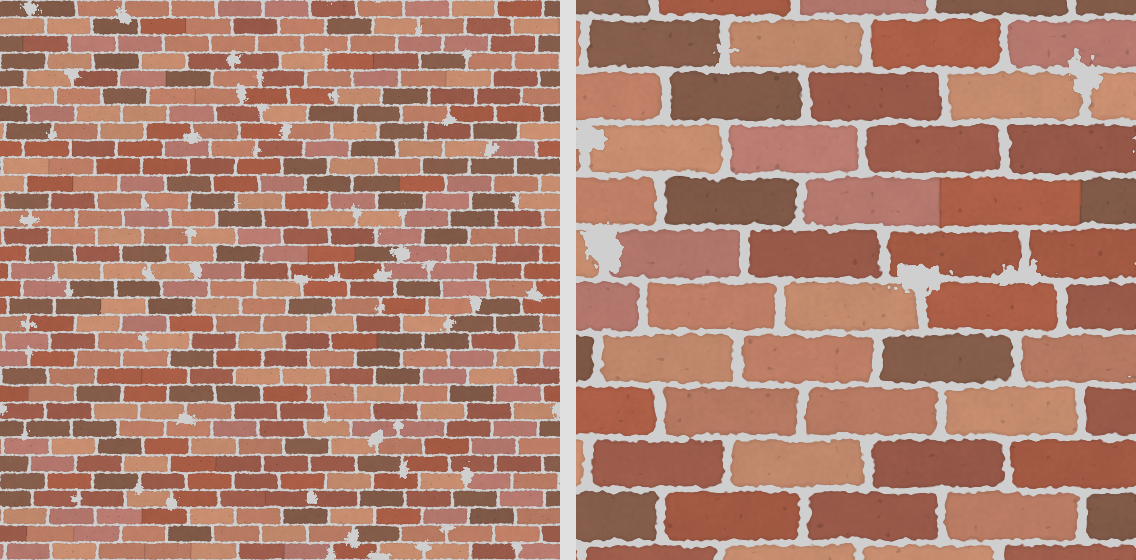
Left, the full canvas; right, a detail of the centre.
Give the GLSL for this texture, as a WebGL 1 fragment shader.

```glsl
precision highp float;
// Worn brick wall: 12 x 32 bricks in an uneven running bond that tiles.
// Each brick is a rounded box with a noisy edge and a hashed clay colour;
// ragged patches of mortar spill over some joints, and a few joints close up.

uniform vec2 u_resolution;

const vec2 COUNT = vec2(12.0, 32.0);           // bricks across and down
const float WIDTH = 32.0 / 12.0;               // brick pitch in row heights
const vec2 HALF_GAP = vec2(0.09, 0.058);       // half the mortar thickness

const vec3 MORTAR = vec3(0.81, 0.812, 0.814);
const vec3 BROWN = vec3(0.51, 0.355, 0.285);
const vec3 OXIDE = vec3(0.605, 0.355, 0.29);
const vec3 RUST = vec3(0.655, 0.36, 0.27);
const vec3 SALMON = vec3(0.73, 0.485, 0.39);
const vec3 TAN = vec3(0.77, 0.545, 0.43);
const vec3 ROSE = vec3(0.71, 0.47, 0.43);

float hash(vec2 p, float seed) {
  vec3 h = fract(vec3(p.xyx) * 0.1031 + seed * 0.1713);
  h += dot(h, h.yzx + 33.33);
  return fract((h.x + h.y) * h.z);
}

vec2 gradient(vec2 cell, float period) {
  float angle = 6.28318 * hash(mod(cell, period), 9.0);
  return vec2(cos(angle), sin(angle));
}

// Gradient noise over the wall, wrapping at its borders; freq is whole.
float noise(vec2 q, float freq) {
  vec2 p = q * freq;
  float period = COUNT.y * freq;
  vec2 i = floor(p), f = p - i;
  vec2 u = f * f * f * (f * (f * 6.0 - 15.0) + 10.0);
  vec2 e = vec2(0.0, 1.0);
  float a = dot(gradient(i, period), f);
  float b = dot(gradient(i + e.yx, period), f - e.yx);
  float c = dot(gradient(i + e.xy, period), f - e.xy);
  float d = dot(gradient(i + e.yy, period), f - e.yy);
  return mix(mix(a, b, u.x), mix(c, d, u.x), u.y);
}

// Half-brick bond with a little drift from row to row.
float rowShift(float row) {
  float r = mod(row, COUNT.y);
  return 0.5 * mod(r, 2.0) + 0.08 + 0.24 * (hash(vec2(r, 3.0), 1.0) - 0.5);
}

float isClosed(vec2 joint) {
  return step(hash(mod(joint, COUNT), 2.0), 0.06);
}

// Sideways offset of a joint at height y, slightly slanted.
float jointOffset(vec2 joint, float y) {
  vec2 id = mod(joint, COUNT);
  return 0.07 * (hash(id, 3.0) - 0.5) + 0.09 * (hash(id, 4.0) - 0.5) * y;
}

// Signed distance to the brick, with l measured from the cell centre.
float brickDistance(vec2 l, vec2 id) {
  vec2 next = id + vec2(1.0, 0.0);
  float gapL = mix(HALF_GAP.x, -0.25, isClosed(id));
  float gapR = mix(HALF_GAP.x, -0.25, isClosed(next));
  float left = -0.5 * WIDTH + gapL + jointOffset(id, l.y);
  float right = 0.5 * WIDTH - gapR + jointOffset(next, l.y);
  float radius = 0.11;
  vec2 size = vec2(0.5 * (right - left), 0.5 - HALF_GAP.y);
  vec2 b = abs(l - vec2(0.5 * (left + right), 0.0)) - size + radius;
  return length(max(b, 0.0)) + min(max(b.x, b.y), 0.0) - radius;
}

// Signed distance to the mortar patches around nearby joints.
float patchDistance(vec2 q, float ragged) {
  float d = 9.0;
  for (int j = -1; j <= 1; j++) {
    float row = floor(q.y) + float(j);
    float shift = rowShift(row);
    for (int i = 0; i <= 1; i++) {
      float col = floor(q.x / WIDTH - shift) + float(i);
      vec2 id = mod(vec2(col, row), COUNT);
      vec2 centre = vec2((col + shift) * WIDTH, row + hash(id, 5.0));
      float radius = mix(0.2, 0.42, hash(id, 6.0));
      float stretch = mix(0.7, 1.2, hash(id, 7.0));
      vec2 r = (q - centre) * vec2(stretch, 1.0 / stretch);
      float present = step(hash(id, 8.0), 0.15);
      d = min(d, mix(9.0, length(r) - radius + ragged, present));
    }
  }
  return d;
}

vec3 clayColor(vec2 id) {
  float pick = hash(id, 11.0);
  vec3 c = mix(BROWN, OXIDE, step(0.17, pick));
  c = mix(c, RUST, step(0.34, pick));
  c = mix(c, SALMON, step(0.48, pick));
  c = mix(c, TAN, step(0.71, pick));
  c = mix(c, ROSE, step(0.86, pick));
  return c * mix(0.965, 1.035, hash(id, 12.0));
}

void main() {
  vec2 q = gl_FragCoord.xy / u_resolution * COUNT.y;
  float aa = 0.7 * COUNT.y / min(u_resolution.x, u_resolution.y);
  float coarse = noise(q, 2.0), medium = noise(q, 4.0), fine = noise(q, 9.0);
  q += 0.06 * vec2(noise(q + 7.3, 1.0), noise(q + 15.7, 1.0));

  // Brick cell
  float row = floor(q.y);
  float x = q.x / WIDTH - rowShift(row);
  vec2 id = vec2(floor(x), row);
  vec2 local = (vec2(x, q.y) - id - 0.5) * vec2(WIDTH, 1.0);

  // Ragged outline, eaten away by mortar patches
  float d = brickDistance(local, id) + 0.07 * medium + 0.05 * fine;
  d = max(d, -patchDistance(q, 0.3 * coarse + 0.25 * medium + 0.2 * fine));

  // Clay: faint mottling, dark specks, shaded rim and closed seams
  vec3 clay = clayColor(mod(id, COUNT)) * (1.0 + 0.03 * coarse + 0.03 * fine);
  clay *= 1.0 - 0.13 * smoothstep(0.42, 0.55, noise(q + 3.1, 6.0));
  clay *= mix(0.92, 1.0, smoothstep(0.0, 0.08, -d));
  float seam = abs(abs(local.x) - 0.5 * WIDTH);
  clay *= mix(0.87, 1.0, smoothstep(0.0, 0.03 + aa, seam));

  gl_FragColor = vec4(mix(clay, MORTAR, smoothstep(-aa, aa, d)), 1.0);
}
```
